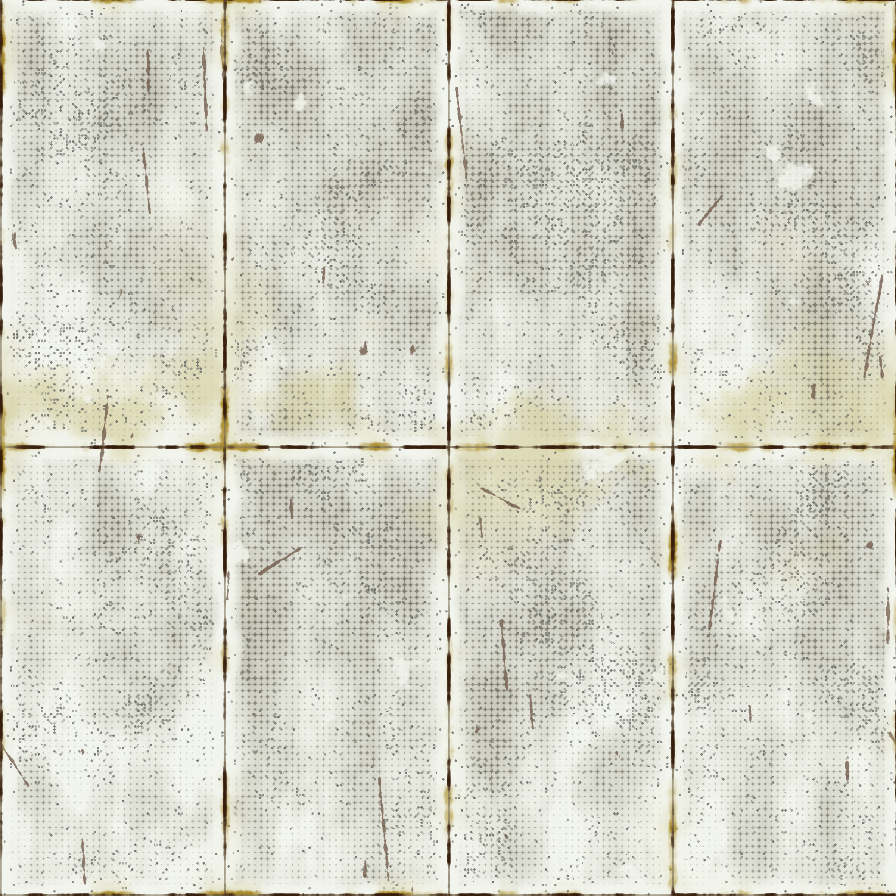
Reproduce this texture procedurally as a WebGL 2 fragment shader.

```glsl
#version 300 es
precision highp float;
// Weathered white perforated panels, four by two, with rusty seams and grime.
uniform vec2 u_resolution;
out vec4 fragColor;

const vec2 PANELS = vec2(4.0, 2.0);
const float HOLES = 144.0;           // perforations across the canvas
const float SPECKS = 288.0;          // speck cells across the canvas
const float MARGIN = 0.013;          // bare rim of each panel
const float SEAM_HALF = 0.0017;      // half width of a seam
const vec2 SEAM_SHIFT = vec2(0.001);
const int SCRATCHES = 26;

const vec3 PAINT = vec3(0.95, 0.96, 0.93);
const vec3 GREY = vec3(0.74, 0.735, 0.68);
const vec3 MESH = vec3(0.46, 0.45, 0.39);
const vec3 SPECK = vec3(0.40, 0.41, 0.39);
const vec3 YELLOW = vec3(0.83, 0.80, 0.60);
const vec3 OCHRE = vec3(0.66, 0.53, 0.14);
const vec3 SEAM_GREY = vec3(0.50, 0.46, 0.36);
const vec3 RUST = vec3(0.22, 0.12, 0.05);
const vec3 SCRATCH = vec3(0.45, 0.36, 0.30);

vec2 hash2(vec2 p) {
    uvec2 v = uvec2(ivec2(floor(p))) * 1664525u + 1013904223u;
    v.x += v.y * 1664525u;
    v.y += v.x * 1664525u;
    v ^= v >> 16u;
    v.x += v.y * 1664525u;
    v.y += v.x * 1664525u;
    v ^= v >> 16u;
    return vec2(v & 65535u) / 65535.0;
}

float corner(vec2 id, vec2 f, vec2 o, vec2 cells, float seed) {
    vec2 g = hash2(mod(id + o, cells) + seed * 131.0) * 2.0 - 1.0;
    return dot(g, f - o);
}

// Gradient noise that wraps over the canvas.
float noise(vec2 uv, vec2 cells, float seed) {
    vec2 p = uv * cells, id = floor(p), f = fract(p);
    vec2 s = f * f * f * (f * (f * 6.0 - 15.0) + 10.0);
    return mix(mix(corner(id, f, vec2(0, 0), cells, seed), corner(id, f, vec2(1, 0), cells, seed), s.x),
               mix(corner(id, f, vec2(0, 1), cells, seed), corner(id, f, vec2(1, 1), cells, seed), s.x), s.y);
}

float fbm(vec2 uv, vec2 cells, float seed) {
    float sum = 0.0, amp = 1.0;
    for (int i = 0; i < 5; i++) {
        sum += amp * noise(uv, cells, seed + float(i));
        cells *= 2.0;
        amp *= 0.55;
    }
    return sum;
}

// Adds one seam with its stain halo, grey core and broken rust.
vec3 addSeam(vec3 col, float dist, vec2 uv, vec2 cells, float seed, float px) {
    float stain = smoothstep(-0.05, 0.4, fbm(uv, cells, seed));
    float rust = smoothstep(-0.2, 0.15, fbm(uv, cells * 2.0, seed + 7.0));
    float ragged = dist + 0.003 * fbm(uv, vec2(96.0), seed + 13.0);
    col = mix(col, YELLOW, 0.75 * stain * exp(-max(ragged, 0.0) / 0.010));
    col = mix(col, OCHRE, stain * (1.0 - smoothstep(0.002, 0.006, ragged)));
    float halfWidth = SEAM_HALF * (0.55 + 0.6 * rust);
    float core = 1.0 - smoothstep(halfWidth - px * 0.5, halfWidth + px * 0.5, dist + 0.15 * (ragged - dist));
    return mix(col, mix(SEAM_GREY, RUST, rust), core * (0.65 + 0.35 * rust));
}

// Thin, mostly upright scratches with broken edges.
float scratches(vec2 uv, float px) {
    float ink = 0.0, rough = fbm(uv, vec2(80.0), 61.0);
    for (int i = 0; i < SCRATCHES; i++) {
        vec2 start = hash2(vec2(i, 401)), r = hash2(vec2(i, 733));
        float angle = (r.x - 0.5) * (i % 4 == 0 ? 2.6 : 0.25);
        vec2 dir = vec2(sin(angle), cos(angle));
        vec2 d = uv - start;
        d -= round(d);
        float len = mix(0.008, 0.075, r.y * r.y);
        float dist = length(d - dir * clamp(dot(d, dir), -len, len));
        float width = 0.0012 + 0.003 * rough;
        ink = max(ink, 1.0 - smoothstep(width - px * 0.5, width + px * 0.5, dist));
    }
    return ink;
}

void main() {
    vec2 uv = gl_FragCoord.xy / u_resolution;
    float px = 1.0 / min(u_resolution.x, u_resolution.y);

    // Panel layout
    vec2 grid = (uv - SEAM_SHIFT) * PANELS;
    vec2 local = fract(grid);
    vec2 edge = (0.5 - abs(local - 0.5)) / PANELS;
    float rim = min(edge.x, edge.y) + 0.008 * fbm(uv, vec2(24.0), 3.0);
    float inside = smoothstep(MARGIN * 0.4, MARGIN * 1.8, rim);

    // Cloudy and streaked grime
    float cloud = fbm(uv, vec2(8.0), 11.0);
    float streak = fbm(uv, vec2(20.0, 3.0), 23.0);
    float height = smoothstep(0.0, 0.65, local.y) * (1.0 - 0.5 * smoothstep(0.8, 1.0, local.y));
    float tone = (hash2(mod(floor(grid), PANELS) + 50.0).x - 0.5) * 0.2;
    float grime = clamp(0.22 + 0.7 * cloud + 0.55 * streak + 0.3 * height + tone, 0.0, 1.0) * inside;
    vec3 col = mix(PAINT, GREY, 0.8 * grime);

    // Yellowed patches, strongest around the middle seam
    float band = exp(-pow((uv.y - 0.53) / 0.16, 2.0));
    float yellowing = smoothstep(0.0, 0.5, fbm(uv, vec2(6.0), 31.0) + 0.25 * band - 0.1);
    col = mix(col, YELLOW, 0.65 * yellowing * band);

    // Perforated mesh: dark gaps between light discs, worn away at random
    vec2 cell = uv * HOLES;
    float wear = hash2(mod(floor(cell + 0.5), HOLES) + 900.0).x;
    float radius = mix(0.62, 0.49, grime) + 0.10 * (wear - 0.5);
    float blur = 0.5 * HOLES * px + 0.02;
    float gap = smoothstep(radius - blur, radius + blur, length(fract(cell) - 0.5));
    col = mix(col, MESH, gap * inside * mix(0.45, 0.9, grime) * smoothstep(0.0, 0.35, wear + 0.4 * grime));

    // Scattered specks in patches
    vec2 dotCell = uv * SPECKS;
    vec2 pick = hash2(floor(dotCell) + 2000.0);
    float patchy = smoothstep(-0.1, 0.5, fbm(uv, vec2(7.0), 41.0));
    float speck = step(pick.x, 0.025 + 0.25 * patchy * inside);
    float dotEdge = 0.5 * SPECKS * px;
    speck *= 1.0 - smoothstep(0.40 - dotEdge * 0.5, 0.40 + dotEdge * 0.5, length(fract(dotCell) - 0.5));
    col = mix(col, SPECK, speck * (0.4 + 0.5 * pick.y));

    // Fresh white flakes, brown chips and scratches
    col = mix(col, PAINT, 0.85 * smoothstep(0.48, 0.65, fbm(uv, vec2(14.0), 71.0)));
    float chips = smoothstep(0.62, 0.70, fbm(uv, vec2(40.0, 24.0), 83.0));
    col = mix(col, SCRATCH, 0.8 * max(chips, scratches(uv, px)));

    // Seams between panels
    vec2 line = mod(floor(grid + 0.5), PANELS);
    col = addSeam(col, edge.y, uv, vec2(10.0, 2.0), 101.0 + line.y * 17.0, px);
    col = addSeam(col, edge.x, uv, vec2(4.0, 7.0), 151.0 + line.x * 19.0, px);

    fragColor = vec4(col, 1.0);
}
```
